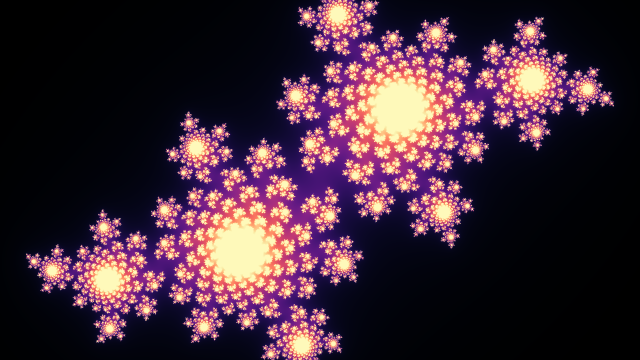
Write a WebGL 2 fragment shader that draws this background.

```glsl
#version 300 es
precision highp float;

uniform vec2 u_resolution;
out vec4 fragColor;

const int MAX_STEPS = 92;

// Smooth escape time of z -> z^2 + c, scaled to 0..1
float escapeTime(vec2 z) {
    for (int i = 0; i < MAX_STEPS; i++) {
        z = vec2(z.x * z.x - z.y * z.y, 2.0 * z.x * z.y) + vec2(-0.4, -0.6);
        float r2 = dot(z, z);
        if (r2 > 256.0) {
            float steps = float(i) + 1.0 - log2(0.5 * log2(r2));
            return clamp(steps / 90.0, 0.0, 1.0);
        }
    }
    return 1.0;
}

// Black, violet, rose, peach and cream ramp as a polynomial
vec3 emberRamp(float t) {
    vec3 color = vec3(18.656, -11.490, -5.602);
    color = color * t + vec3(-50.769, 29.047, 4.234);
    color = color * t + vec3(52.176, -27.944, 12.944);
    color = color * t + vec3(-27.669, 14.265, -13.649);
    color = color * t + vec3(8.354, -3.578, 0.314);
    color = color * t + vec3(0.252, 0.678, 2.494);
    color = color * t + vec3(-0.002, -0.001, -0.005);
    return clamp(color, 0.0, 1.0);
}

void main() {
    // Average a 3 x 3 grid of samples inside each pixel
    vec3 sum = vec3(0.0);
    for (int y = -1; y <= 1; y++) {
        for (int x = -1; x <= 1; x++) {
            vec2 samplePos = gl_FragCoord.xy + vec2(x, y) / 3.0;
            vec2 z = (samplePos - 0.5 * u_resolution) / u_resolution.y * 1.6875;
            sum += emberRamp(pow(escapeTime(z), 1.15));
        }
    }
    fragColor = vec4(sum / 9.0, 1.0);
}
```
